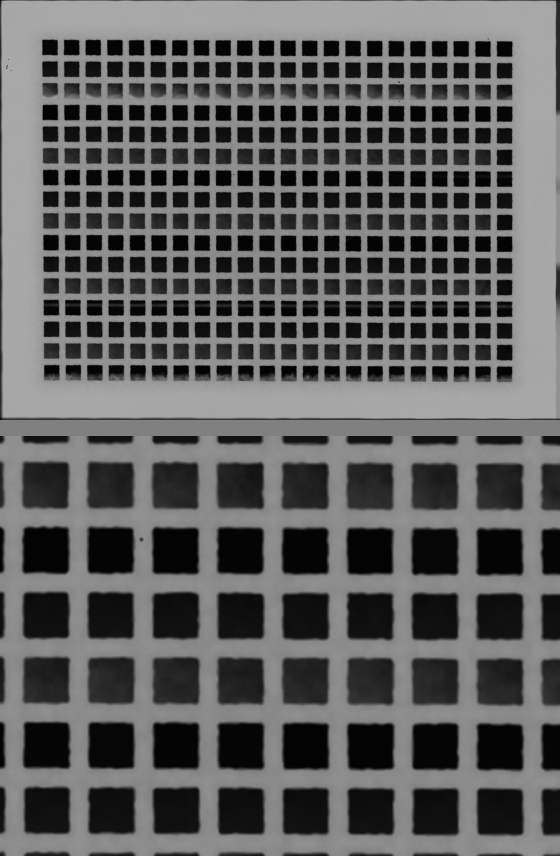
Top, the full canvas; bottom, a detail of the centre.
This pattern is drawn by a Shadertoy shader. Its source:

```glsl
// A pale grey metal plate pierced by a 22 by 16 grid of rounded square holes.
// A slightly skewed grid is folded into cells; each row gets one of three
// depths of shade, with some lit ledges, and noise adds grime to the plate.

const vec2 COUNT = vec2(22.0, 16.0);
const float PITCH = 0.0516;     // all lengths are in canvas heights
const float HOLE_HALF = 0.0181;
const float SOFTNESS = 0.0020;

float hash(vec2 p) {
    vec3 q = fract(vec3(p.xyx) * 0.1031);
    q += dot(q, q.yzx + 33.33);
    return fract((q.x + q.y) * q.z);
}

float noise(vec2 p) {
    vec2 i = floor(p), f = fract(p);
    f = f * f * (3.0 - 2.0 * f);
    return mix(mix(hash(i), hash(i + vec2(1, 0)), f.x),
               mix(hash(i + vec2(0, 1)), hash(i + vec2(1, 1)), f.x), f.y);
}

float fbm(vec2 p) {
    float sum = 0.0, gain = 0.5;
    for (int i = 0; i < 4; i++) {
        sum += gain * noise(p);
        p = p * 2.03 + 7.1;
        gain *= 0.5;
    }
    return sum;
}

float roundedBox(vec2 p, vec2 halfSize, float radius) {
    vec2 d = abs(p) - halfSize + radius;
    return length(max(d, 0.0)) + min(max(d.x, d.y), 0.0) - radius;
}

float rowIs(float row, float target) {
    return 1.0 - step(0.5, abs(row - target));
}

// Grid coordinates: whole numbers fall on hole centres, row 0 on top.
vec2 toGrid(vec2 p) {
    float across = (p.x - 0.119) / 1.0824;
    float down = (p.y - 0.1130 - 0.0038 * across) / 0.7743;
    float left = 0.1190 + 0.0043 * down;
    across = (p.x - left) / (1.2014 - left);
    return vec2(across, down) * (COUNT - 1.0);
}

// Shade inside a hole; q runs from -1 to 1 over the opening, y downward.
float holeShade(vec2 cell, vec2 q) {
    float seed = hash(cell + 3.7);
    float across = cell.x / (COUNT.x - 1.0);
    float kind = mod(cell.y, 3.0);
    float grain = fbm(q * 1.6 + cell * 5.3);
    float lastColumn = step(COUNT.x - 1.5, cell.x);

    // Deep, middle and shallow rows
    float deep = 0.012 + 0.012 * seed;
    float middle = 0.045 + 0.025 * grain + 0.012 * q.y;
    float shallow = 0.125 + 0.09 * (grain - 0.45) + 0.025 * (q.y - q.x)
                  + 0.025 * (1.0 - across) + 0.03 * (seed - 0.5);
    shallow *= 1.0 - 0.65 * lastColumn;
    float shade = kind < 0.5 ? deep : (kind < 1.5 ? middle : shallow);

    // Lit slopes in the third row, lit ledges in the thirteenth and last
    float slope = smoothstep(-0.9, 1.1, q.y - 0.35 * q.x + 0.5 * (grain - 0.5));
    float rim = smoothstep(0.35, 0.95, q.y + 0.25 * sin(q.x * 2.0 + seed * 6.0));
    shade += rowIs(cell.y, 2.0) * (0.16 * slope + 0.25 * rim * (0.4 + seed))
           * (1.0 - 0.4 * across);
    float ledge = exp(-pow((q.y + 0.35) / 0.22, 2.0));
    float ledgeGain = rowIs(cell.y, 12.0)
                    + 0.4 * smoothstep(0.7, 1.0, across) * rowIs(cell.y, 6.0);
    shade += 0.15 * ledge * ledgeGain * (0.7 + 0.6 * grain);
    float floorLight = smoothstep(-0.15, 0.8, q.y + 0.7 * (grain - 0.5));
    shade += rowIs(cell.y, 15.0) * floorLight * (0.16 + 0.3 * grain) * (0.8 + 0.4 * seed);
    return shade;
}

// Plate brightness, dimmer within the grid and toward its centre.
float plateShade(vec2 p, float gridDistance) {
    float inside = 1.0 - smoothstep(-0.025, 0.035, gridDistance);
    vec2 r = (p - vec2(0.67, 0.52)) / vec2(0.55, 0.38);
    float shade = 0.655 - inside * (0.055 + 0.05 * exp(-dot(r, r)));
    shade += (fbm(p * 5.0) - 0.47) * 0.025;
    return shade + (fbm(p * 110.0) - 0.47) * mix(0.012, 0.06, inside);
}

// Small dark flecks scattered sparsely over the plate.
float flecks(vec2 p) {
    float dark = 0.0;
    for (int i = 0; i < 12; i++) {
        float k = float(i);
        vec2 centre = vec2(hash(vec2(k, 2.3)) * 1.3, hash(vec2(k, 8.1)));
        if (i < 5) centre = vec2(0.008 + 0.018 * centre.x, 0.135 + 0.045 * centre.y);
        float radius = mix(0.0015, 0.0035, hash(vec2(k, 5.9)));
        dark += 0.3 * (1.0 - smoothstep(radius * 0.3, radius, length(p - centre)));
    }
    return min(dark, 0.45);
}

// Worn shadow along the four edges of the plate.
float edgeShade(float shade, vec2 p, float soft) {
    float wobble = 0.0015 * (noise(p * 40.0) - 0.5);
    float side = smoothstep(1.3235 - soft, 1.3235 + soft, p.x + wobble);
    float stain = smoothstep(0.55, 0.78, noise(vec2(2.0, p.y * 9.0)));
    shade = mix(shade, mix(0.57, 0.16, stain), side);
    shade *= mix(0.2, 1.0, smoothstep(0.0, 0.006 + 0.004 * p.y, p.x + wobble));
    shade *= mix(0.45, 1.0, smoothstep(0.0, 0.004, p.y + wobble));
    return shade * mix(0.3, 1.0, smoothstep(0.001, 0.009 - 0.003 * p.x, 1.0 - p.y + wobble));
}

void mainImage(out vec4 fragColor, in vec2 fragCoord) {
    vec2 p = fragCoord / iResolution.y;
    p.y = 1.0 - p.y;
    float soft = max(SOFTNESS, 0.9 / iResolution.y);

    vec2 grid = toGrid(p);
    vec2 cell = clamp(floor(grid + 0.5), vec2(0.0), COUNT - 1.0);
    vec2 local = (grid - cell) * PITCH;
    vec2 middle = (COUNT - 1.0) * 0.5;
    float gridDistance = roundedBox((grid - middle) * PITCH, COUNT * 0.5 * PITCH, 0.01);

    float shade = plateShade(p, gridDistance) - flecks(p);
    shade = edgeShade(shade, p, soft);

    // Openings with faintly uneven, soft edges
    float wear = (noise(p * 190.0) - 0.5) * 0.0012;
    float holeDistance = roundedBox(local, vec2(HOLE_HALF), 0.003) + wear;
    shade *= 1.0 - 0.1 * exp(-max(holeDistance, 0.0) / 0.003);
    float opening = 1.0 - smoothstep(-soft, soft, holeDistance);
    shade = mix(shade, holeShade(cell, local / HOLE_HALF), opening);
    fragColor = vec4(vec3(clamp(shade, 0.0, 1.0)), 1.0);
}
```
